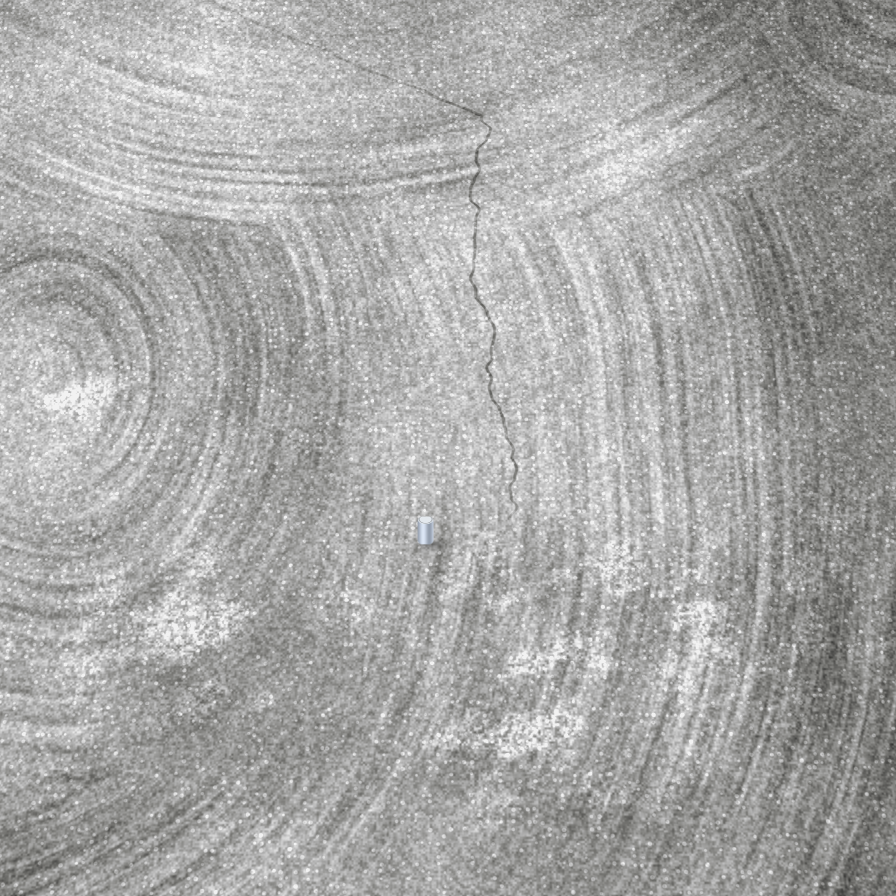
Give the GLSL for this texture, as a WebGL 2 fragment shader.

```glsl
#version 300 es
precision highp float;

uniform vec2 u_resolution;
out vec4 fragColor;

#define BASE_TONE 0.645
#define GRAIN_SCALE 215.0
#define GRAIN_CONTRAST 0.36
#define STREAK_SCALE 150.0
#define STREAK_CONTRAST 0.27
#define SPECK_SCALE 125.0
#define SCUFF_STRENGTH 0.22
#define CRACK_WIDTH 0.0016
#define CAN_CENTER vec2(0.475, 0.408)
#define CAN_HALF vec2(0.0088, 0.0155)

// PCG-style integer hash of a lattice cell
float hash(vec2 cell) {
    uvec2 v = uvec2(ivec2(cell)) * 1664525u + 1013904223u;
    v.x += v.y * 1664525u;
    v.y += v.x * 1664525u;
    v ^= v >> 16u;
    v.x += v.y * 1664525u;
    v.x ^= v.x >> 16u;
    return float(v.x >> 8u) / 16777216.0;
}

float noise(vec2 p) {
    vec2 i = floor(p), f = fract(p);
    f = f * f * (3.0 - 2.0 * f);
    return mix(mix(hash(i), hash(i + vec2(1, 0)), f.x),
               mix(hash(i + vec2(0, 1)), hash(i + vec2(1, 1)), f.x), f.y);
}

float fbm(vec2 p) {
    float sum = 0.0, amp = 0.5;
    for (int i = 0; i < 5; i++) {
        sum += amp * noise(p);
        p = mat2(1.6, 1.2, -1.2, 1.6) * p + 17.3;
        amp *= 0.5;
    }
    return sum / 0.97;
}

float blob(vec2 p, vec2 center, vec2 size) {
    vec2 d = (p - center) / size;
    return exp(-dot(d, d));
}

// Broom grooves following circles around a center
float sweep(vec2 p, vec2 center, vec2 stretch) {
    float r = length((p - center) * stretch) + 0.012 * noise(p * 6.0);
    float along = dot(p, vec2(4.0, 5.0));
    float coarse = noise(vec2(r * STREAK_SCALE, along));
    float fine = noise(vec2(r * STREAK_SCALE * 2.1 + 40.0, along * 2.5));
    return 0.6 * coarse + 0.4 * fine - 0.5;
}

float streaks(vec2 p) {
    float edge = 0.12 * (fbm(p * 5.0) - 0.5);
    float s = sweep(p, vec2(-0.1, 0.45), vec2(1));
    float leftDist = length((p - vec2(0.06, 0.58)) * vec2(1.0, 0.85));
    s = mix(s, sweep(p, vec2(0.06, 0.58), vec2(1.0, 0.85)),
            smoothstep(0.41, 0.34, leftDist + edge));
    s = mix(s, sweep(p, vec2(0.36, 1.38), vec2(0.85, 1.0)),
            smoothstep(0.72, 0.79, p.y + edge));
    s = mix(s, sweep(p, vec2(1.0, 1.02), vec2(1)),
            smoothstep(0.2, 0.15, distance(p, vec2(1.0, 1.02)) + edge));
    float patchy = 0.35 + 0.95 * smoothstep(0.35, 0.65, fbm(p * 4.0 + 9.0));
    return s * patchy;
}

// Broad light and dark stains
float stains(vec2 p) {
    float n = fbm(p * 4.5 + 3.0) - 0.5;
    vec2 w = p + 0.12 * vec2(n, fbm(p * 5.0 + 31.0) - 0.5);
    float t = 0.20 * n + 0.12 * (fbm(p * 14.0) - 0.5);
    t += 0.11 * blob(w, vec2(0.12, 0.88), vec2(0.32, 0.13));
    t += 0.08 * blob(w, vec2(0.60, 0.76), vec2(0.22, 0.14));
    t += 0.06 * blob(w, vec2(0.08, 0.54), vec2(0.14, 0.10));
    t += 0.05 * blob(w, vec2(0.64, 0.48), vec2(0.16, 0.20));
    t -= 0.09 * blob(w, vec2(0.34, 0.54), vec2(0.07, 0.16));
    t -= 0.06 * blob(w, vec2(0.12, 0.72), vec2(0.18, 0.05));
    t -= 0.13 * blob(w, vec2(0.76, 0.99), vec2(0.14, 0.06));
    t -= 0.07 * blob(w, vec2(0.60, 0.35), vec2(0.16, 0.05));
    t -= 0.04 * smoothstep(0.4, 0.05, w.y);
    float border = 0.88 - 0.08 * smoothstep(0.5, 0.75, p.y);
    return t - 0.13 * smoothstep(-0.07, 0.07, w.x - border);
}

float scuffs(vec2 p) {
    float zone = blob(p, vec2(0.70, 0.32), vec2(0.18, 0.09))
               + blob(p, vec2(0.22, 0.30), vec2(0.16, 0.08))
               + blob(p, vec2(0.58, 0.18), vec2(0.12, 0.09))
               + blob(p, vec2(0.08, 0.56), vec2(0.07, 0.03))
               + 0.5 * blob(p, vec2(0.82, 0.82), vec2(0.10, 0.06));
    float n = fbm(mat2(0.9, -0.4, 0.4, 0.9) * p * vec2(17.0, 28.0));
    return smoothstep(0.53, 0.76, n + 0.09 * zone) * (0.2 + zone);
}

// Pale aggregate points, one per cell
float specks(vec2 q) {
    vec2 cell = floor(q);
    vec2 spot = 0.3 + 0.4 * vec2(hash(cell + 71.0), hash(cell + 137.0));
    float radius = 0.14 + 0.16 * hash(cell + 211.0);
    float shape = smoothstep(radius + 0.15, radius - 0.1, distance(fract(q), spot));
    return shape * step(0.78, hash(cell));
}

float crack(vec2 p) {
    float upper = max(p.y - 0.87, 0.0);
    float x = 0.53 + 0.05 * smoothstep(0.72, 0.42, p.y) - 2.3 * upper;
    x += 0.03 * (noise(vec2(p.y * 22.0, 5.0)) - 0.5) + 0.012 * (noise(vec2(p.y * 90.0, 8.0)) - 0.5);
    float d = abs(p.x - x) / (upper > 0.0 ? 2.5 : 1.1);
    float fade = smoothstep(0.37, 0.48, p.y) * (1.0 - 0.6 * smoothstep(0.86, 0.93, p.y));
    return smoothstep(CRACK_WIDTH * 1.6, CRACK_WIDTH * 0.3, d) * fade;
}

// Small plain metal cylinder with its contact shadow
vec3 addCan(vec3 color, vec2 p) {
    vec2 d = p - CAN_CENTER;
    float aa = 1.0 / u_resolution.y;
    color *= 1.0 - 0.35 * blob(d, vec2(0.006, -0.016), vec2(0.013, 0.006));
    vec2 box = abs(d) - CAN_HALF + 0.005;
    float body = length(max(box, 0.0)) + min(max(box.x, box.y), 0.0) - 0.005;
    float side = d.x / CAN_HALF.x;
    vec3 metal = vec3(0.72, 0.76, 0.82) + 0.14 * cos(side * 4.0 + 1.2);
    float lid = length((d - vec2(0.0, 0.0125)) / vec2(CAN_HALF.x, 0.0055));
    metal = mix(metal, vec3(0.89, 0.91, 0.93), smoothstep(1.1, 0.9, lid));
    metal -= 0.2 * smoothstep(0.16, 0.0, abs(lid - 0.82));
    return mix(color, metal, smoothstep(aa, -aa, body));
}

void main() {
    vec2 p = gl_FragCoord.xy / u_resolution;
    // Ground recedes slightly toward the top
    vec2 ground = vec2((p.x - 0.5) * (1.0 + 0.3 * p.y), p.y * (1.0 + 0.25 * p.y));

    float grain = 0.5 * noise(ground * GRAIN_SCALE) + 0.5 * noise(ground * GRAIN_SCALE * 1.9 + 50.0) - 0.5;
    float tone = BASE_TONE + stains(p) + GRAIN_CONTRAST * grain;
    tone += STREAK_CONTRAST * streaks(p);
    tone += SCUFF_STRENGTH * scuffs(p) * (0.7 + 1.2 * grain);
    tone += 0.19 * specks(ground * SPECK_SCALE);
    tone -= 0.24 * crack(p);
    tone = clamp(tone, 0.2, 0.95);

    vec3 color = tone * mix(vec3(1.0, 0.998, 0.97), vec3(1), smoothstep(0.4, 0.75, tone));
    fragColor = vec4(addCan(color, p), 1.0);
}
```
